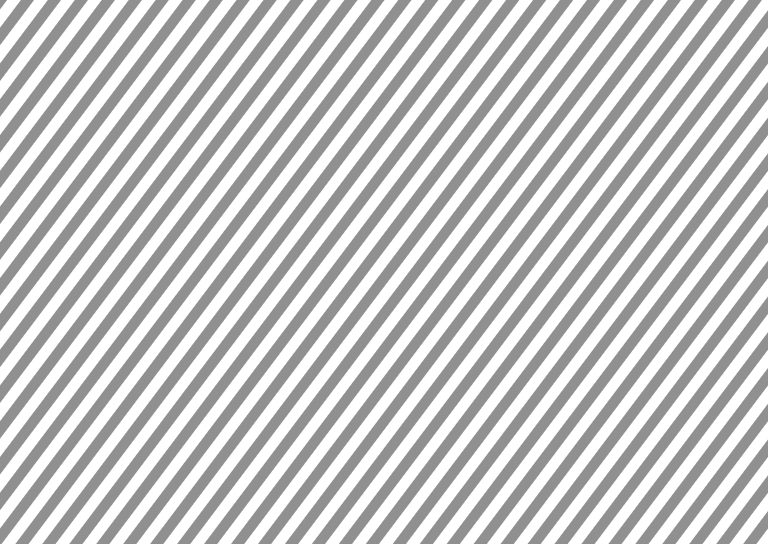
Reproduce this pattern procedurally as a WebGL 1 fragment shader.

```glsl
precision highp float;
// Even diagonal stripes, grey on white, rising steeply to the right.
// A slanted coordinate counts stripes; fract folds it into one repeat,
// and the distance to the stripe edge gives one-pixel smoothing.

uniform vec2 u_resolution;

// Grey coverage of the stripe centred on each whole number of the phase.
float stripeCoverage(float phase, float width, float pixel) {
    float fromCentre = abs(fract(phase + 0.5) - 0.5);
    return clamp(0.5 + (0.5 * width - fromCentre) / pixel, 0.0, 1.0);
}

void main() {
    // Canvas widths, measured from the top left corner
    vec2 p = vec2(gl_FragCoord.x, u_resolution.y - gl_FragCoord.y) / u_resolution.x;

    // Stripes per canvas width, along x and down y, for a 53 degree slope
    vec2 frequency = 28.49 * vec2(1.0, 1.0 / tan(radians(53.0)));
    float phase = dot(p, frequency) - 0.02;
    float pixel = length(frequency) / u_resolution.x;

    float grey = stripeCoverage(phase, 0.49, pixel);
    gl_FragColor = vec4(mix(vec3(1.0), vec3(0.565), grey), 1.0);
}
```
